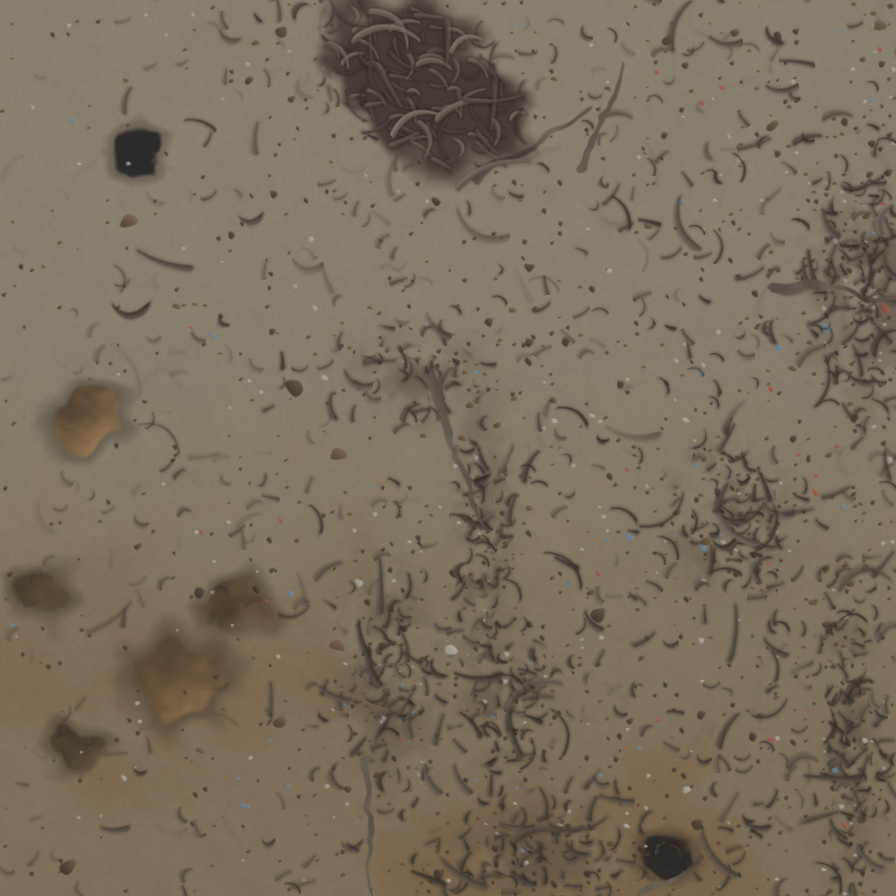
Give the GLSL for this texture, as a WebGL 2 fragment shader.

```glsl
#version 300 es
precision highp float;
// Wet sand littered with drifted twigs, grit, half-buried stones and a dense tangle.
// Noise tints the sand; jittered cells scatter twigs and grains, thickened by one
// clump field; short loops lay the stones and the long branches.
uniform vec2 u_resolution;
out vec4 outColor;

const vec3 SAND_HIGH = vec3(0.535, 0.495, 0.432);
const vec3 SAND_LOW = vec3(0.492, 0.437, 0.35);
const vec3 OCHRE = vec3(0.46, 0.36, 0.24);
const vec3 SILT = vec3(0.37, 0.32, 0.27);
const vec3 BARK_DARK = vec3(0.23, 0.2, 0.18);
const vec3 BARK_PALE = vec3(0.47, 0.43, 0.38);
const vec3 SHELL = vec3(0.66, 0.65, 0.62);
const vec3 BLUE_CHIP = vec3(0.38, 0.52, 0.62);
const vec3 RED_CHIP = vec3(0.62, 0.32, 0.25);
const vec2 TANGLE = vec2(0.475, 0.905);
const float SOFTNESS = 0.0016;

// Debris clumps: centre, radii
const vec4 CLUMPS[8] = vec4[](
  vec4(0.54, 0.41, 0.03, 0.13), vec4(0.57, 0.23, 0.05, 0.08),
  vec4(0.44, 0.24, 0.05, 0.11), vec4(0.6, 0.04, 0.09, 0.05),
  vec4(0.82, 0.41, 0.06, 0.07), vec4(0.98, 0.69, 0.07, 0.12),
  vec4(0.95, 0.17, 0.03, 0.16), vec4(0.47, 0.58, 0.06, 0.04));
// Long branches: start, end
const vec4 BRANCHES[6] = vec4[](
  vec4(0.53, 0.8, 0.66, 0.88), vec4(0.65, 0.81, 0.7, 0.93),
  vec4(0.48, 0.58, 0.54, 0.41), vec4(0.41, 0.16, 0.415, 0),
  vec4(0.86, 0.68, 1, 0.67), vec4(0.72, 0, 0.78, 0.04));
// Stones: centre, radius, tone
const vec4 STONES[7] = vec4[](
  vec4(0.157, 0.823, 0.025, 0), vec4(0.097, 0.53, 0.035, 0.9),
  vec4(0.045, 0.335, 0.03, 0.55), vec4(0.27, 0.32, 0.034, 0.7),
  vec4(0.2, 0.24, 0.045, 0.8), vec4(0.088, 0.168, 0.025, 0.5),
  vec4(0.745, 0.045, 0.024, 0.05));

vec3 hash3(vec2 p) {
  vec3 q = fract(p.xyx * vec3(0.1031, 0.103, 0.0973));
  q += dot(q, q.yxz + 33.33);
  return fract((q.xxy + q.yzz) * q.zyx);
}
float noise(vec2 p) {
  vec2 i = floor(p), f = fract(p);
  f = f * f * (3.0 - 2.0 * f);
  return mix(mix(hash3(i).x, hash3(i + vec2(1, 0)).x, f.x),
             mix(hash3(i + vec2(0, 1)).x, hash3(i + 1.0).x, f.x), f.y);
}
float fbm(vec2 p) {
  return 0.55 * noise(p) + 0.28 * noise(p * 2.03 + 17.0) + 0.17 * noise(p * 4.1 + 31.0);
}
float coverage(float d) {
  float edge = max(SOFTNESS, 0.7 / u_resolution.y);
  return 1.0 - smoothstep(-edge, edge, d);
}
float tangle(vec2 p) {
  vec2 q = p - TANGLE;
  q.y += 0.35 * q.x;
  return 1.0 - smoothstep(0.75, 1.2, length(q / vec2(0.115, 0.085)));
}

// Bent, tapered sticks, one per jittered cell
void twigs(inout vec3 col, vec2 p, float cells, float width, float amount, bool inTangle) {
  vec2 base = floor(p * cells - 0.5);
  float reach = 0.7 / cells;
  for (int k = 0; k < 4; k++) {
    vec2 cell = base + vec2(k & 1, k >> 1);
    vec3 a = hash3(cell + cells * 7.0);
    vec2 centre = (cell + 0.2 + 0.6 * a.xy) / cells, q = p - centre;
    if (dot(q, q) > reach * reach) continue;
    float present = smoothstep(0.0, 0.1, (inTangle ? tangle(centre) : amount) - a.z);
    if (present <= 0.0) continue;
    vec3 b = hash3(cell + cells * 13.0 + 5.0);
    float angle = inTangle ? 2.2 * b.x - 1.7 : b.x * 3.14;
    vec2 dir = vec2(cos(angle), sin(angle));
    q = vec2(dot(q, dir), dot(q, vec2(-dir.y, dir.x)));
    float len = reach * mix(0.35, 0.9, b.y);
    q.y += (b.z - 0.5) * q.x * q.x / len;
    float d = length(vec2(max(abs(q.x) - len, 0.0), q.y));
    d -= width * (1.0 - 0.4 * q.x / len) * (0.5 + b.z);
    vec3 bark = mix(BARK_DARK, BARK_PALE, inTangle ? b.z : 0.75 * b.y * b.z);
    bark += 0.05 * clamp(q.y / width, -1.0, 1.0);
    col *= 1.0 - 0.12 * present * (1.0 - smoothstep(0.0, 0.005, d));
    col = mix(col, bark, present * coverage(d) * mix(0.6, 0.95, b.x));
  }
}

// Rounded grit with occasional shell and coloured chips
void grains(inout vec3 col, vec2 p, float cells, float radius, float amount) {
  vec2 base = floor(p * cells - 0.5);
  for (int k = 0; k < 4; k++) {
    vec2 cell = base + vec2(k & 1, k >> 1);
    vec3 a = hash3(cell + cells * 3.0);
    vec2 q = (p - (cell + 0.2 + 0.6 * a.xy) / cells) / radius;
    if (a.z > amount || dot(q, q) > 4.0) continue;
    vec3 b = hash3(cell + cells * 11.0 + 2.0);
    q.y *= mix(0.8, 1.5, b.y);
    float d = length(q + 0.2 * sin(q.yx * 2.0 + b.xy * 6.0)) - mix(0.5, 1.1, b.z);
    vec3 tint = mix(BARK_DARK, OCHRE, b.y * 0.8);
    if (b.x > 0.82) tint = b.x > 0.98 ? RED_CHIP : b.x > 0.95 ? BLUE_CHIP : SHELL;
    col = mix(col, tint + 0.05 * (q.x + q.y), coverage(d * radius) * 0.8);
  }
}

void main() {
  vec2 p = gl_FragCoord.xy / u_resolution.y;
  float cloud = fbm(p * 4.0), mottling = fbm(p * 28.0 + 9.0);
  vec2 warped = p + 0.035 * (vec2(mottling, noise(p * 32.0 + 40.0)) - 0.5);

  // Sand, ochre stains and silt gathered round the debris
  float gathered = 0.0;
  for (int i = 0; i < 8; i++) {
    vec2 q = (warped - CLUMPS[i].xy) / CLUMPS[i].zw;
    gathered = max(gathered, exp(-dot(q, q)));
  }
  vec3 col = mix(SAND_LOW, SAND_HIGH, smoothstep(0.0, 0.75, p.y + 0.25 * (cloud - 0.5)));
  float stain = smoothstep(0.48, 0.78, cloud + 0.3 * (mottling - 0.5));
  col = mix(col, OCHRE, 0.55 * stain * (1.0 - smoothstep(0.1, 0.7, p.y)));
  col = mix(col, SILT, gathered * smoothstep(0.32, 0.68, mottling) * 0.8);
  col *= 0.96 + 0.05 * mottling + 0.03 * noise(p * 230.0);

  // Half-buried stones
  for (int i = 0; i < 7; i++) {
    vec4 s = STONES[i];
    vec2 q = (warped - s.xy) / s.z;
    float d = length(q * vec2(0.95, 1.2)) - 1.0;
    vec3 face = mix(vec3(0.13), OCHRE, s.w);
    face *= 1.0 + s.w * (0.25 * (q.x - q.y) + 0.6 * (mottling - 0.5));
    col *= 0.78 + 0.22 * smoothstep(0.0, 0.8, d);
    col = mix(col, face, 0.85 - 0.85 * smoothstep(-0.2, 0.12, d));
  }

  // Loose litter
  float spread = 0.4 + p.x, litter = 0.14 * spread + 0.75 * gathered;
  grains(col, p, 95.0, 0.0024, 0.13 * spread + 0.35 * gathered);
  grains(col, p, 48.0, 0.0042, 0.07 * spread + 0.3 * gathered);
  for (float cells = 62.0; cells > 18.0; cells *= 0.55)
    twigs(col, p, floor(cells), 0.0028 - 0.00002 * cells, litter, false);
  grains(col, p, 17.0, 0.0085, 0.08);

  // Long branches
  for (int i = 0; i < 6; i++) {
    vec2 start = BRANCHES[i].xy, run = BRANCHES[i].zw - start;
    vec2 q = mix(p, warped, 0.6) - start;
    float along = clamp(dot(q, run) / dot(run, run), 0.0, 1.0);
    float d = length(q - run * along) - mix(0.0045, 0.002, along);
    col = mix(col, mix(BARK_DARK, BARK_PALE, mottling), coverage(d) * 0.85);
  }

  // Dense tangle
  if (distance(p, TANGLE) < 0.22) {
    col = mix(col, BARK_DARK * 0.95, 0.85 * tangle(mix(p, warped, 1.6)));
    for (float cells = 44.0; cells > 13.0; cells *= 0.7)
      twigs(col, p, floor(cells), 0.0028 - 0.00003 * cells, 1.0, true);
  }
  outColor = vec4(col, 1);
}
```
